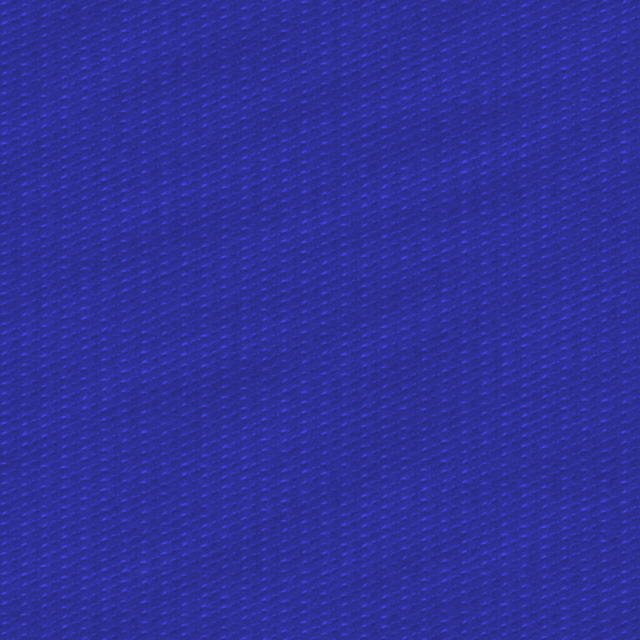
Reproduce this texture procedurally as a three.js fragment shader.

```glsl
// Blue woven cloth: stitches on a sheared lattice form rising rows of glints,
// dots and thin curls beside dark hollows, over faint bands and two grains.
// All lattices hold whole repeats and their hashes wrap, so the cloth tiles.

varying vec2 vUv;

const vec3 DEEP_BLUE = vec3(0.170, 0.180, 0.560);
const vec3 GLINT_BLUE = vec3(0.250, 0.252, 0.840);

// Lattices: repeats across and up; a climb is the rows risen per canvas width
const vec2 STITCHES = vec2(32.0, 64.0);
const float STITCH_CLIMB = 28.0;
const vec2 BAND_PERIOD = vec2(4.0, 16.0);
const float BAND_CLIMB = 6.0;
const vec2 CREASE_PERIOD = vec2(56.0, 128.0);
const float CREASE_CLIMB = 48.0;
const vec2 GRAIN_PERIOD = vec2(190.0, 220.0);

const float BASE_TONE = 0.085;              // 0 is deep blue, 1 is glint blue
const float BAND_STRENGTH = 0.16;
const float CREASE_STRENGTH = 0.22;
const float GRAIN_STRENGTH = 0.26;
const float GLINT_STRENGTH = 1.10;
const float SIDE_STRENGTH = 0.62;
const float DOT_STRENGTH = 0.50;
const float CURL_STRENGTH = 0.28;
const float SKIRT_STRENGTH = 0.16;
const float HOLLOW_STRENGTH = 0.22;

const float JITTER = 0.06;                  // in stitch widths
const float TILT = 0.42;                    // glint angle in radians
const vec2 GLINT_SIZE = vec2(0.0028, 0.0011);
const vec2 SIDE_SIZE = vec2(0.0021, 0.0011);
const vec2 DOT_SIZE = vec2(0.0012, 0.0011);
const vec2 SKIRT_SIZE = vec2(0.0052, 0.0024);
const vec2 HOLLOW_SIZE = vec2(0.0045, 0.0014);
const float CURL_RADIUS = 0.0046;
const float CURL_WIDTH = 0.0010;
const float TAU = 6.2831853;

vec2 hash2(vec2 p) {
  vec3 q = fract(vec3(p.xyx) * vec3(0.1031, 0.1030, 0.0973));
  q += dot(q, q.yzx + 33.33);
  return fract((q.xx + q.yz) * q.zy);
}

// Random pair of a lattice cell; undoes the climb on wrapping in x.
vec2 cellHash(vec2 id, vec2 period, float climb) {
  id.y += floor(id.x / period.x) * climb;
  return hash2(mod(id, period) + period);
}

float corner(vec2 cell, vec2 offset, vec2 f, vec2 period, float climb) {
  float angle = TAU * cellHash(cell + offset, period, climb).x;
  return dot(vec2(cos(angle), sin(angle)), f - offset);
}

float gradientNoise(vec2 uv, vec2 period, float climb) {
  vec2 p = uv * period - vec2(0.0, uv.x * climb);
  vec2 cell = floor(p);
  vec2 f = p - cell;
  vec2 u = f * f * f * (f * (f * 6.0 - 15.0) + 10.0);
  float low = mix(corner(cell, vec2(0.0, 0.0), f, period, climb),
                  corner(cell, vec2(1.0, 0.0), f, period, climb), u.x);
  float high = mix(corner(cell, vec2(0.0, 1.0), f, period, climb),
                   corner(cell, vec2(1.0, 1.0), f, period, climb), u.x);
  return mix(low, high, u.y);
}

// Soft ellipse leaning up to the right by an angle.
float softMark(vec2 d, vec2 size, float angle) {
  float c = cos(angle);
  float s = sin(angle);
  vec2 q = vec2(c * d.x + s * d.y, c * d.y - s * d.x) / size;
  return exp(-0.5 * dot(q, q));
}

// Thin arc on the lower right of a ring.
float curl(vec2 d) {
  float r = length(d);
  float across = (r - CURL_RADIUS) / CURL_WIDTH;
  float facing = dot(d, vec2(0.6, -0.8)) / max(r, 0.0001);
  return exp(-0.5 * across * across) * smoothstep(0.0, 0.7, facing);
}

// Marks of one stitch; d is measured from its main glint.
float stitch(vec2 d, vec2 rnd) {
  float angle = TILT + 0.5 * (rnd.x - 0.5);
  float glint = softMark(d, GLINT_SIZE, angle) * mix(0.7, 1.2, rnd.y);
  float side = softMark(d - vec2(0.0150, 0.0062), SIDE_SIZE, angle - 0.25);
  float speck = softMark(d - vec2(0.0225, 0.0075), DOT_SIZE, angle);
  float skirt = softMark(d - vec2(0.0025, 0.0016), SKIRT_SIZE, TILT);
  float hollow = softMark(d - vec2(0.0015, -0.0036), HOLLOW_SIZE, TILT)
               + softMark(d - vec2(0.0170, 0.0025), HOLLOW_SIZE, TILT);
  return GLINT_STRENGTH * glint
       + SIDE_STRENGTH * side * mix(0.5, 1.3, rnd.x)
       + DOT_STRENGTH * speck * mix(0.4, 1.4, rnd.y)
       + CURL_STRENGTH * curl(d - vec2(0.0055, 0.0035))
       + SKIRT_STRENGTH * skirt - HOLLOW_STRENGTH * hollow;
}

float stitches(vec2 uv) {
  vec2 p = uv * STITCHES - vec2(0.0, uv.x * STITCH_CLIMB);
  float sum = 0.0;
  for (int k = 0; k < 9; k++) {
    vec2 id = floor(p) + vec2(mod(float(k), 3.0), floor(float(k) / 3.0)) - 1.0;
    vec2 rnd = cellHash(id, STITCHES, STITCH_CLIMB);
    vec2 d = (p - id - vec2(0.2, 0.5) - JITTER * (rnd - 0.5)) / STITCHES.x;
    d.y = (d.y * STITCHES.x + d.x * STITCH_CLIMB) / STITCHES.y;
    sum += stitch(d, rnd);
  }
  return sum;
}

void main() {
  float band = gradientNoise(vUv, BAND_PERIOD, BAND_CLIMB);
  float crease = gradientNoise(vUv, CREASE_PERIOD, CREASE_CLIMB);
  float grain = gradientNoise(vUv, GRAIN_PERIOD, 0.0);
  float tone = BASE_TONE + BAND_STRENGTH * band + CREASE_STRENGTH * crease
             + GRAIN_STRENGTH * grain + stitches(vUv) * (1.0 + 0.4 * band);
  gl_FragColor = vec4(mix(DEEP_BLUE, GLINT_BLUE, clamp(tone, -0.2, 1.15)), 1.0);
}
```
